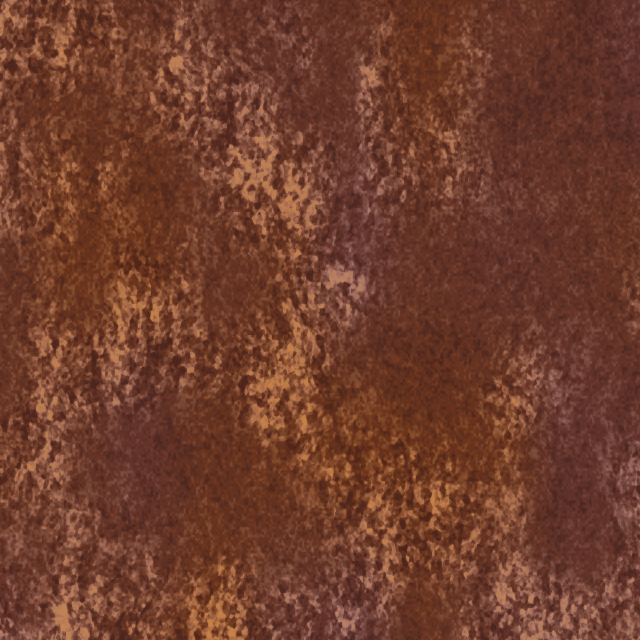
Write a WebGL 2 fragment shader that draws this texture.

```glsl
#version 300 es
precision highp float;
precision highp int;
// Weathered rust: calm dark blotches broken by vertical runs of orange flecks.
// Broad value noise sets where the surface is active, soft cellular noise adds
// the flecks, and their summed height is ranked and coloured by a rust ramp.

uniform vec2 u_resolution;
out vec4 fragColor;

// Feature counts across the canvas (x, y)
const vec2 BLOTCH_FREQ = vec2(4.2, 3.6);
const vec2 CLUSTER_FREQ = vec2(15.0, 5.5);
const vec2 STREAK_FREQ = vec2(46.0, 12.0);
const vec2 FLECK_FREQ = vec2(105.0, 68.0);
const vec2 SPECK_FREQ = vec2(190.0, 145.0);
const vec2 GRAIN_FREQ = vec2(256.0, 240.0);

// Strength of each layer
const float BLOTCH_GAIN = 0.42;
const float CLUSTER_GAIN = 0.36;
const float STREAK_GAIN = 0.32;
const float FLECK_GAIN = 0.62;
const float SPECK_GAIN = 0.50;
const float GRAIN_GAIN = 0.30;
const float CALM_CONTRAST = 0.32;
const float ACTIVE_CONTRAST = 1.15;
const float HEIGHT_BIAS = -0.04;
const float CELL_SHARPNESS = 9.0;
const float WOBBLE = 0.004;
const vec3 WARM_SHIFT = vec3(0.010, 0.0, -0.022);

// Ramp from deep rust to bright ochre, with the rank of each colour
const int STOPS = 8;
const vec3 RUST[STOPS] = vec3[STOPS](
    vec3(0.29, 0.14, 0.11), vec3(0.37, 0.19, 0.14), vec3(0.42, 0.21, 0.14),
    vec3(0.45, 0.27, 0.21), vec3(0.52, 0.30, 0.21), vec3(0.58, 0.37, 0.30),
    vec3(0.68, 0.45, 0.33), vec3(0.76, 0.51, 0.32));
const float RANK[STOPS] = float[STOPS](0.0, 0.16, 0.39, 0.60, 0.79, 0.90, 0.97, 1.0);

// Three random values in 0..1 for an integer cell
vec3 hash3(vec2 cell, uint seed) {
    uvec3 v = uvec3(uvec2(ivec2(cell)), seed) * 1664525u + 1013904223u;
    for (int i = 0; i < 2; i++) {
        v.x += v.y * v.z;
        v.y += v.z * v.x;
        v.z += v.x * v.y;
        v ^= v >> 16u;
    }
    return vec3(v & 0xffffu) / 65535.0;
}

// Value noise, centred with roughly unit deviation
float valueNoise(vec2 p, uint seed) {
    vec2 cell = floor(p);
    vec2 f = p - cell;
    f = f * f * (3.0 - 2.0 * f);
    float low = mix(hash3(cell, seed).x, hash3(cell + vec2(1, 0), seed).x, f.x);
    float high = mix(hash3(cell + vec2(0, 1), seed).x, hash3(cell + vec2(1, 1), seed).x, f.x);
    return (mix(low, high, f.y) - 0.5) / 0.214;
}

// Two octaves of value noise
float roughNoise(vec2 p, uint seed) {
    return 0.86 * valueNoise(p, seed) + 0.5 * valueNoise(p * 2.13 + 7.7, seed + 1u);
}

// Cellular noise: random cell values blended softly at the borders
float cellNoise(vec2 p, uint seed) {
    vec2 base = floor(p);
    float sum = 0.0;
    float total = 0.0;
    for (int y = -1; y <= 1; y++) {
        for (int x = -1; x <= 1; x++) {
            vec2 cell = base + vec2(x, y);
            vec3 random = hash3(cell, seed);
            vec2 d = cell + random.xy - p;
            float weight = exp(-CELL_SHARPNESS * dot(d, d));
            sum += weight * random.z;
            total += weight;
        }
    }
    return (sum / total - 0.5) / 0.225;
}

vec3 rustRamp(float rank) {
    vec3 color = RUST[0];
    for (int i = 1; i < STOPS; i++) {
        float t = clamp((rank - RANK[i - 1]) / (RANK[i] - RANK[i - 1]), 0.0, 1.0);
        color = mix(color, RUST[i], t);
    }
    return color;
}

void main() {
    vec2 p = gl_FragCoord.xy / u_resolution;

    // Layered sines keep the vertical runs from being ruler straight
    p.x += WOBBLE * (sin(p.y * 17.0 + p.x * 9.0) + 0.5 * sin(p.y * 43.0 - p.x * 21.0));

    // Broad structure
    float blotch = roughNoise(p * BLOTCH_FREQ + 3.3, 11u);
    float cluster = roughNoise(p * CLUSTER_FREQ, 23u);
    float streak = roughNoise(p * STREAK_FREQ, 37u);

    // Fine flecks, strongest where the surface is active
    float flecks = FLECK_GAIN * cellNoise(p * FLECK_FREQ, 53u)
                 + SPECK_GAIN * cellNoise(p * SPECK_FREQ, 71u);
    float activity = smoothstep(-1.3, 0.9, blotch + 0.45 * cluster);
    float contrast = mix(CALM_CONTRAST, ACTIVE_CONTRAST, activity);
    float runs = CLUSTER_GAIN * cluster + STREAK_GAIN * streak;
    float height = HEIGHT_BIAS + BLOTCH_GAIN * blotch + contrast * (runs + flecks)
                 + GRAIN_GAIN * valueNoise(p * GRAIN_FREQ, 89u);

    // Rank the height, colour it and drift the hue between ochre and brown
    float rank = 1.0 / (1.0 + exp(-1.7 * height));
    float warmth = valueNoise(p * CLUSTER_FREQ * 0.6, 97u);
    vec3 color = rustRamp(rank) + WARM_SHIFT * warmth * (0.4 + rank);
    fragColor = vec4(color, 1.0);
}
```
